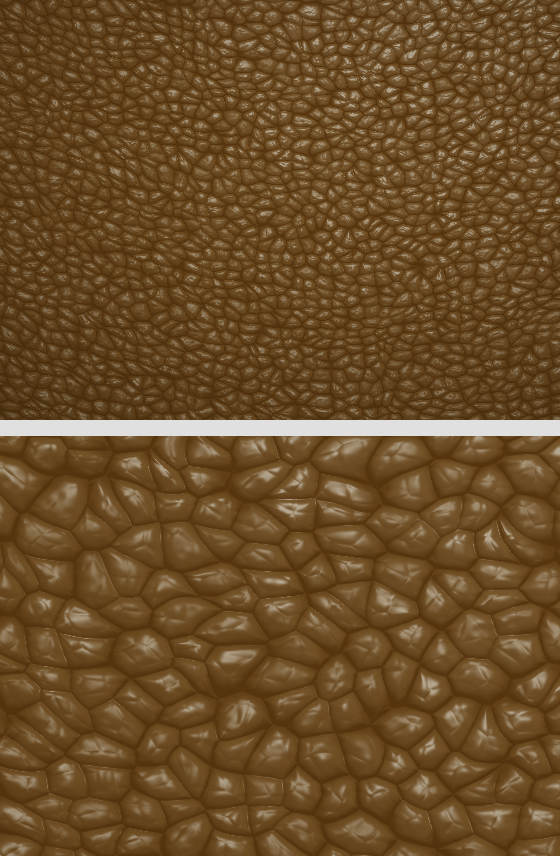
Top: the whole. Bottom: its middle third, enlarged.
A Shadertoy shader for this texture:

```glsl
// Draws brown pebbled leather with soft creases and patchy glossy highlights.

const vec3 CREASE_BROWN = vec3(0.325, 0.2, 0.055);
const vec3 LEATHER_BROWN = vec3(0.445, 0.308, 0.135);
const vec3 SHEEN_GREY = vec3(0.73, 0.69, 0.615);
const vec2 GRAINS_PER_HEIGHT = vec2(28.5, 38.0);
const float SLOPE_STEP = 0.08;

vec2 hash2(vec2 cell) {
    vec3 q = fract(cell.xyx * vec3(0.1031, 0.1030, 0.0973));
    q += dot(q, q.yzx + 33.33);
    return fract((q.xx + q.yz) * q.zy);
}

// Two independent channels of smooth value noise
vec2 noise2(vec2 p) {
    vec2 i = floor(p), f = fract(p);
    f = f * f * (3.0 - 2.0 * f);
    vec2 low = mix(hash2(i), hash2(i + vec2(1, 0)), f.x);
    vec2 high = mix(hash2(i + vec2(0, 1)), hash2(i + vec2(1, 1)), f.x);
    return mix(low, high, f.y);
}

// Distances to the nearest and second nearest grain centre
vec2 grainDistances(vec2 p, float jitter) {
    vec2 i = floor(p), f = fract(p);
    vec2 nearest = vec2(9.0);
    for (int y = -1; y <= 1; y++) {
        for (int x = -1; x <= 1; x++) {
            vec2 cell = vec2(x, y);
            vec2 centre = cell + 0.5 + jitter * (hash2(i + cell) - 0.5);
            float d = length(centre - f);
            nearest.y = min(nearest.y, max(nearest.x, d));
            nearest.x = min(nearest.x, d);
        }
    }
    return nearest;
}

// Raised domes parted by uneven creases, with finer wrinkles and pores on top
float leatherHeight(vec2 p) {
    vec2 warped = p + 0.4 * noise2(p * 0.9 + 40.0) + 1.0 * noise2(p * 0.23 + 70.0);
    vec2 grain = grainDistances(warped, 0.85);
    vec2 wrinkle = grainDistances(warped * 1.9 + 150.0, 1.0);
    float depth = 0.3 + 0.4 * noise2(p * 0.8 + 120.0).x;
    float dome = 0.7 * (1.0 - grain.x * grain.x);
    float crease = depth * (1.0 - exp(-4.5 * (grain.y - grain.x))) - depth;
    float fold = 0.08 * (1.0 - exp(-3.0 * (wrinkle.y - wrinkle.x)));
    return 0.5 + dome + crease + fold + 0.13 * noise2(p * 4.0 + 200.0).x;
}

// Rows of grains sag gently towards the middle of the hide
vec2 hideCoords(vec2 uv) {
    float bend = uv.x - 0.8;
    return (uv - vec2(0.0, 0.22 * bend * bend)) * GRAINS_PER_HEIGHT + 20.0;
}

// Downhill tilt of the surface, in grain units
vec2 surfaceTilt(vec2 p, float height) {
    float right = leatherHeight(p + vec2(SLOPE_STEP, 0.0));
    float above = leatherHeight(p + vec2(0.0, SLOPE_STEP));
    return (height - vec2(right, above)) / SLOPE_STEP;
}

float softSpot(vec2 p, vec2 centre, float radius) {
    vec2 d = (p - centre) / radius;
    return exp(-dot(d, d));
}

void mainImage(out vec4 fragColor, in vec2 fragCoord) {
    vec2 uv = fragCoord / iResolution.y;
    float aspect = iResolution.x / iResolution.y;
    vec2 p = hideCoords(uv);
    float height = leatherHeight(p);
    vec2 tilt = surfaceTilt(p, height);

    // Shaded relief under a lamp above the upper right
    float facing = dot(tilt, vec2(0.25, 0.9));
    facing /= 1.0 + abs(facing);
    float relief = smoothstep(0.5, 1.15, height);
    float light = clamp(0.2 + 0.42 * relief + 0.34 * facing, 0.0, 1.1);
    vec3 color = mix(CREASE_BROWN, LEATHER_BROWN, light);

    // Patchy gloss on the slopes that mirror the lamp
    float glow = softSpot(uv, vec2(0.76 * aspect, 0.9), 0.62);
    float gloss = softSpot(tilt, vec2(0.15, 0.75), 0.72) * relief;
    float patchy = 0.35 + 1.1 * noise2(p * 1.3 + 90.0).y;
    color = mix(color, SHEEN_GREY, clamp(gloss * patchy * mix(0.48, 0.92, glow), 0.0, 0.85));

    // Broad haze near the lamp and falloff into the corners
    color = mix(color, SHEEN_GREY, 0.12 * glow * relief);
    vec2 offset = (uv - vec2(0.58 * aspect, 0.6)) / vec2(aspect, 1.0);
    color *= 1.03 - 0.34 * dot(offset, offset);

    fragColor = vec4(color, 1.0);
}
```
